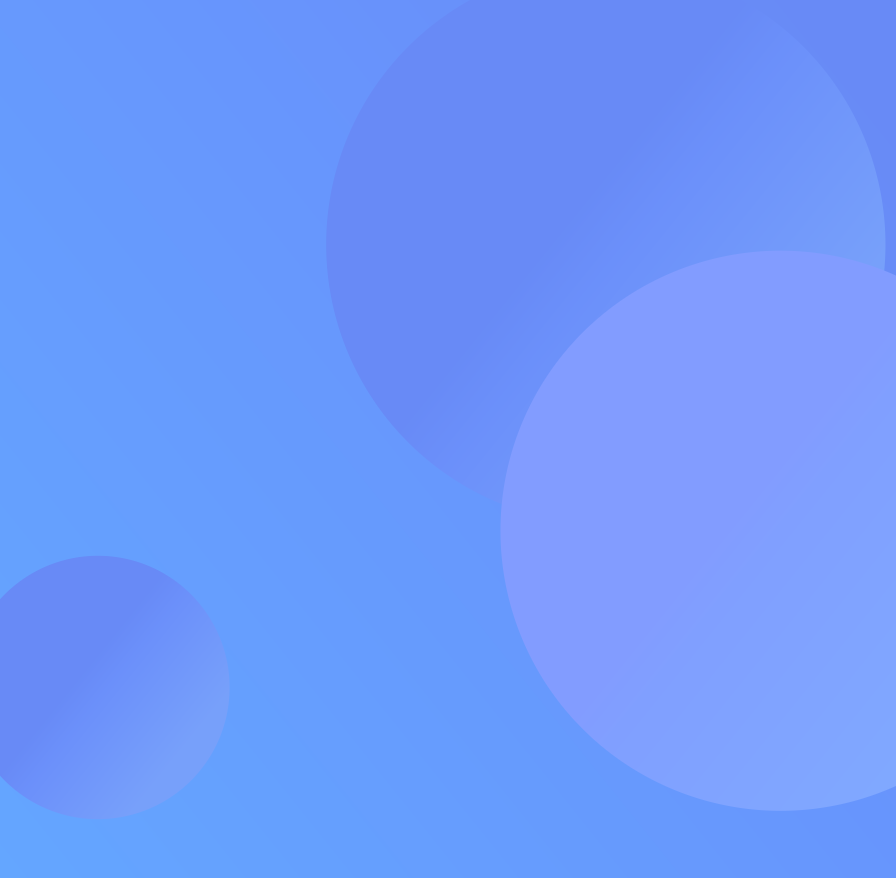
Give the GLSL for this background, as a WebGL 2 fragment shader.

```glsl
#version 300 es
precision highp float;

uniform vec2 u_resolution;
out vec4 fragColor;

const vec3 SKY = vec3(0.392, 0.651, 1.0);
const vec3 AZURE = vec3(0.406, 0.582, 0.990);
const vec3 INDIGO = vec3(0.406, 0.540, 0.963);
const vec3 COBALT = vec3(0.420, 0.563, 0.980);
const vec3 MIST = vec3(0.467, 0.627, 0.982);
const vec3 LAVENDER = vec3(0.510, 0.612, 1.0);
const vec3 PERIWINKLE = vec3(0.503, 0.624, 1.0);
const vec3 PALE_BLUE = vec3(0.500, 0.660, 1.0);

// Linear blend through three colours, with the middle one at stops.y.
vec3 threeStops(vec3 first, vec3 middle, vec3 last, vec3 stops, float t) {
    float lower = clamp((t - stops.x) / (stops.y - stops.x), 0.0, 1.0);
    float upper = clamp((t - stops.y) / (stops.z - stops.y), 0.0, 1.0);
    return mix(mix(first, middle, lower), last, upper);
}

// Antialiased coverage of a disc.
float discMask(vec2 offset, float radius, float pixel) {
    return clamp(0.5 - (length(offset) - radius) / pixel, 0.0, 1.0);
}

// Paints a disc shaded from its upper left to its lower right.
vec3 paintDisc(vec3 base, vec2 p, vec2 center, float radius, float pixel,
               vec3 first, vec3 middle, vec3 last, vec3 stops) {
    vec2 offset = p - center;
    float along = dot(offset, vec2(0.78, -0.63)) / radius;
    vec3 shade = threeStops(first, middle, last, stops, along);
    return mix(base, shade, discMask(offset, radius, pixel));
}

void main() {
    float pixel = 1.0 / u_resolution.y;
    vec2 p = gl_FragCoord.xy * pixel;
    vec2 uv = gl_FragCoord.xy / u_resolution;

    // Diagonal backdrop, light at the lower left.
    float diagonal = dot(uv, vec2(0.56, 0.44));
    vec3 color = threeStops(SKY, AZURE, INDIGO, vec3(0.0, 0.6, 0.95), diagonal);

    // Large and small blue discs share one gradient.
    vec3 blueStops = vec3(-0.18, 0.05, 0.8);
    color = paintDisc(color, p, vec2(0.690, 0.7215), 0.3185, pixel,
                      INDIGO, COBALT, MIST, blueStops);
    color = paintDisc(color, p, vec2(0.1115, 0.217), 0.150, pixel,
                      INDIGO, COBALT, MIST, blueStops);

    // Lavender disc in front.
    color = paintDisc(color, p, vec2(0.889, 0.3955), 0.319, pixel,
                      LAVENDER, PERIWINKLE, PALE_BLUE, vec3(-0.16, 0.0, 0.9));

    fragColor = vec4(color, 1.0);
}
```
